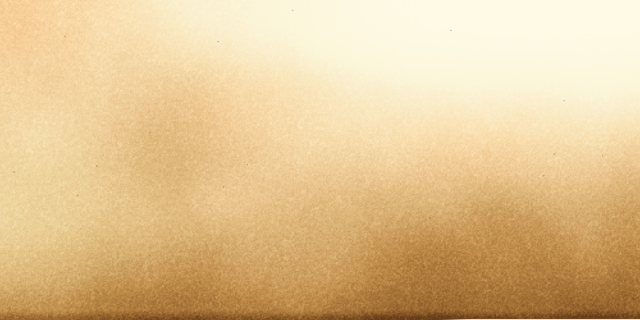
Give the GLSL for this texture, as a Shadertoy shader.

```glsl
// Aged parchment: cream light at the upper right sinks into a scorched lower edge.
// A smooth tone field with soft stains and cloudy noise is mapped to a sepia ramp,
// then finished with crisp paper grain, pale flecks and a few faint specks.

float hash(vec2 p) {
    vec3 q = fract(p.xyx * vec3(0.1031, 0.1030, 0.0973));
    q += dot(q, q.yzx + 33.33);
    return fract((q.x + q.y) * q.z);
}

float noise(vec2 p) {
    vec2 i = floor(p), f = fract(p);
    f = f * f * (3.0 - 2.0 * f);
    return mix(mix(hash(i), hash(i + vec2(1, 0)), f.x),
               mix(hash(i + vec2(0, 1)), hash(i + vec2(1, 1)), f.x), f.y);
}

float clouds(vec2 p) {
    float sum = 0.0, amp = 0.5;
    for (int i = 0; i < 4; i++) {
        sum += amp * (noise(p) - 0.5);
        p = mat2(1.6, 1.2, -1.2, 1.6) * p + 7.3;
        amp *= 0.45;
    }
    return sum;
}

// Soft elliptical stain
float stain(vec2 p, vec2 center, vec2 radius) {
    vec2 d = (p - center) / radius;
    return exp(-dot(d, d));
}

// Tone 0 is scorched brown, tone 7 is bright cream
vec3 sepia(float tone) {
    vec3 c = vec3(0.40, 0.24, 0.10);
    c = mix(c, vec3(0.60, 0.40, 0.18), clamp(tone, 0.0, 1.0));
    c = mix(c, vec3(0.75, 0.55, 0.29), clamp(tone - 1.0, 0.0, 1.0));
    c = mix(c, vec3(0.85, 0.69, 0.45), clamp(tone - 2.0, 0.0, 1.0));
    c = mix(c, vec3(0.93, 0.79, 0.58), clamp(tone - 3.0, 0.0, 1.0));
    c = mix(c, vec3(0.97, 0.88, 0.70), clamp(tone - 4.0, 0.0, 1.0));
    c = mix(c, vec3(0.985, 0.96, 0.85), clamp(tone - 5.0, 0.0, 1.0));
    return mix(c, vec3(1.0, 0.985, 0.91), clamp(tone - 6.0, 0.0, 1.0));
}

// Broad light and shade; p.y is the depth below the top edge
float paperTone(vec2 p) {
    float left = 4.4 - 1.6 * smoothstep(0.65, 1.0, p.y);
    float right = 6.8 - 5.0 * smoothstep(0.04, 0.98, p.y);
    float tone = mix(left, right, smoothstep(0.0, 0.68, p.x));

    // Dark stains
    tone -= 1.1 * stain(p, vec2(0.27, 0.45), vec2(0.11, 0.22));
    tone -= 0.7 * stain(p, vec2(0.23, 0.88), vec2(0.14, 0.17));
    tone -= 0.4 * stain(p, vec2(0.46, 0.28), vec2(0.18, 0.12));
    tone -= 0.5 * stain(p, vec2(0.80, 0.67), vec2(0.08, 0.09));
    tone -= 0.7 * stain(p, vec2(1.0, 0.62), vec2(0.08, 0.14));
    tone -= 0.5 * stain(p, vec2(0.67, 0.81), vec2(0.09, 0.10));
    tone -= 0.4 * stain(p, vec2(0.95, 0.92), vec2(0.30, 0.14));

    // Pale patches
    tone += 0.45 * stain(p, vec2(0.34, 0.63), vec2(0.05, 0.08));
    tone += 0.3 * stain(p, vec2(0.48, 0.88), vec2(0.08, 0.14));
    tone += 0.3 * stain(p, vec2(0.05, 0.42), vec2(0.07, 0.10));
    tone += 0.4 * stain(p, vec2(0.27, 0.0), vec2(0.10, 0.14));

    // Scorched lower rim
    tone -= 0.45 * smoothstep(0.86, 0.98, p.y);
    return tone - 1.1 * smoothstep(0.965, 1.0, p.y);
}

void mainImage(out vec4 fragColor, in vec2 fragCoord) {
    vec2 uv = fragCoord / iResolution.xy;
    vec2 p = vec2(uv.x, 1.0 - uv.y);
    vec2 q = fragCoord / iResolution.y;
    float pixel = 1.0 / iResolution.y;

    float tone = paperTone(p);
    float shade = 1.0 - smoothstep(4.0, 6.6, tone);
    tone += clouds(q * vec2(6.5, 5.5)) * mix(0.15, 0.6, shade);

    // Fine grain, slanted pale flecks and faint vertical streaks
    float grain = 1.3 * noise(q * 250.0) + 0.7 * noise(q * 130.0 + 31.0) - 1.0;
    float fleck = noise(mat2(0.8, 0.6, -0.6, 0.8) * q * vec2(190.0, 110.0));
    fleck = smoothstep(0.62, 0.92, fleck) - 0.15;
    float streak = noise(q * vec2(110.0, 4.0)) - 0.5;
    tone += (0.46 * grain + 0.3 * fleck) * mix(0.13, 1.0, shade) + 0.05 * streak;
    vec3 color = sepia(tone);

    // Warm blush in the upper left and mid-tones, yellow wash in the lower left
    float blush = stain(p, vec2(0.0, 0.04), vec2(0.16, 0.22))
                + 0.4 * stain(p, vec2(0.37, 0.34), vec2(0.10, 0.11))
                + 0.4 * stain(p, vec2(0.73, 0.46), vec2(0.13, 0.10));
    color += blush * vec3(0.025, -0.008, -0.02);
    color += stain(p, vec2(0.05, 0.68), vec2(0.18, 0.25)) * vec3(-0.02, 0.0, -0.02);

    // Rare faint specks, one candidate in each cell
    vec2 cell = floor(q * 14.0);
    vec2 spot = 0.15 + 0.7 * vec2(hash(cell + 3.7), hash(cell + 19.1));
    float dist = length(fract(q * 14.0) - spot) / 14.0;
    float speck = 1.0 - smoothstep(0.0005, 0.001 + pixel, dist);
    color *= 1.0 - 0.2 * speck * step(0.96, hash(cell + 51.0));

    // Thin pale gap under the lower right edge
    float gap = 1.0 - smoothstep(0.002, 0.002 + pixel, uv.y);
    color = mix(color, vec3(0.92, 0.86, 0.78), gap * smoothstep(0.68, 0.74, uv.x));

    fragColor = vec4(clamp(color, 0.0, 1.0), 1.0);
}
```
